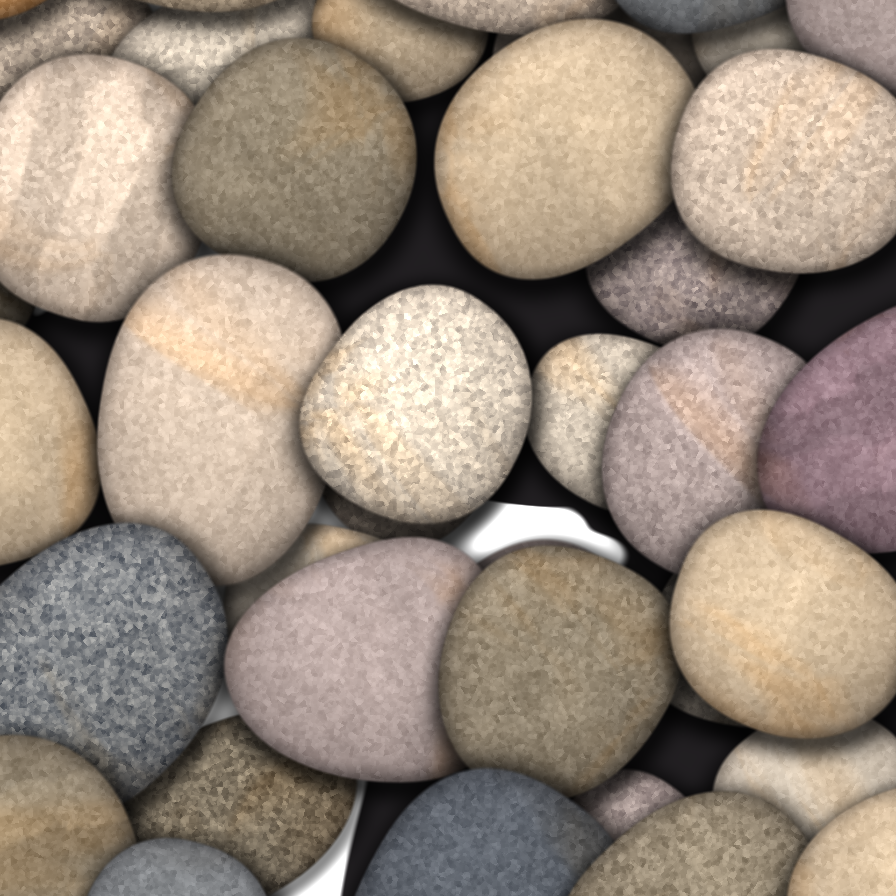
This texture is drawn by a three.js fragment shader. Its source:

```glsl
varying vec2 vUv;

const float EDGE = 0.0022;

struct Stone { vec2 centre; vec2 radii; float angle; float seed; };

float hash(vec2 p) {
  vec3 q = fract(vec3(p.xyx) * 0.1031);
  q += dot(q, q.yzx + 33.33);
  return fract((q.x + q.y) * q.z);
}

vec2 hash2(vec2 p) { return vec2(hash(p), hash(p + 57.3)); }

vec2 rotate(vec2 p, float a) {
  float c = cos(a), s = sin(a);
  return vec2(c * p.x + s * p.y, c * p.y - s * p.x);
}

// Mineral grains: the random tone of the nearest cell, fading at its rim
float grains(vec2 p) {
  vec2 id = floor(p);
  float nearest = 4.0, tone = 0.0;
  for (int y = -1; y <= 1; y++)
  for (int x = -1; x <= 1; x++) {
    vec2 cell = id + vec2(float(x), float(y));
    vec2 d = cell + hash2(cell) - p;
    float dist = dot(d, d);
    if (dist < nearest) { nearest = dist; tone = hash(cell + 11.7); }
  }
  return (tone - 0.5) * (1.0 - 0.6 * smoothstep(0.0, 0.6, nearest));
}

// Soft mottling from warped, layered sines, about -1 to 1
float mottle(vec2 p) {
  float sum = 0.0, amp = 0.5;
  for (int i = 0; i < 4; i++) {
    p = rotate(p, 1.1) + 0.6 * sin(p.yx * 1.3);
    sum += amp * sin(p.x) * cos(p.y * 1.2);
    p *= 1.9;
    amp *= 0.6;
  }
  return sum;
}

vec3 stoneColour(float k) {
  vec3 c = vec3(0.93, 0.87, 0.79);                       // cream
  c = mix(c, vec3(0.48, 0.49, 0.50), step(0.17, k));     // grey
  c = mix(c, vec3(0.83, 0.74, 0.62), step(0.26, k));     // tan
  c = mix(c, vec3(0.72, 0.65, 0.63), step(0.43, k));     // pink grey
  c = mix(c, vec3(0.36, 0.38, 0.41), step(0.58, k));     // slate
  c = mix(c, vec3(0.86, 0.78, 0.70), step(0.66, k));     // beige
  c = mix(c, vec3(0.56, 0.46, 0.49), step(0.81, k));     // mauve
  c = mix(c, vec3(0.57, 0.52, 0.44), step(0.87, k));     // olive
  return mix(c, vec3(0.74, 0.54, 0.34), step(0.96, k));  // ochre
}

// Rounded, slightly egg-shaped outline: 0 at the centre, 1 on the rim
float outline(vec2 p, Stone s) {
  vec2 q = rotate(p - s.centre, s.angle) / s.radii;
  q.y *= 1.0 + 0.16 * sin(s.seed * 40.0) * clamp(q.x, -1.0, 1.0);
  float a = atan(q.y, q.x + 1e-5);
  float f = pow(dot(pow(abs(q), vec2(2.25)), vec2(1.0)), 1.0 / 2.25);
  return f * (1.0 + 0.025 * sin(3.0 * a + s.seed * 50.0) + 0.02 * sin(2.0 * a + s.seed * 90.0));
}

vec3 stoneSurface(vec2 p, Stone s, float f, float k) {
  vec2 local = rotate(p - s.centre, s.angle) + s.seed * 7.0;
  float coarse = smoothstep(0.3, 1.0, fract(s.seed * 17.3));
  float banded = step(0.80, fract(s.seed * 31.7));
  float patches = mottle(local * 22.0);
  vec3 c = stoneColour(k);

  // Stains, veins and speckles
  c *= 1.0 + 0.09 * patches;
  c = mix(c, c * vec3(1.03, 0.93, 0.79), 0.6 * smoothstep(0.0, 0.7, mottle(local * 11.0 + 4.0)));
  float band = sin(local.y * 55.0 + 1.2 * patches);
  c *= 1.0 + banded * 0.13 * smoothstep(-0.3, 0.3, band) - banded * 0.05;
  float speck = grains(p * 125.0) + 0.6 * grains(p * 230.0 + 9.0);
  c += speck * mix(0.10, 0.28, coarse) * mix(vec3(1.0), vec3(1.0, 0.94, 0.82), coarse);

  // Flat dome lit from above
  vec2 d = (p - s.centre) / dot(s.radii, vec2(0.5));
  float dome = sqrt(max(1.0 - f * f * f, 0.0));
  float light = 0.73 + 0.31 * dome + 0.14 * d.y - 0.04 * d.x;
  light -= 0.14 * smoothstep(0.86, 1.0, f);
  return c * light * mix(vec3(0.96, 0.95, 0.96), vec3(1.0), dome);
}

Stone makeStone(vec2 id, float size, float layer) {
  vec2 key = id + layer * 19.0 + 40.0;
  vec2 jitter = (hash2(key) - 0.5) * 0.34;
  float stagger = 0.5 * mod(id.y, 2.0);
  float minor = mix(0.40, 0.54, hash(key + 3.1));
  float major = minor * mix(1.03, 1.45, hash(key + 8.4));
  float angle = mix(-0.5, 1.4, hash(key + 5.7));
  return Stone((id + 0.5 + vec2(stagger, 0.0) + jitter) * size,
               vec2(min(major, 0.66), minor) * size, angle, hash(key + 13.9));
}

// Lays one staggered sheet of stones over the colour beneath, top row first
vec3 layStones(vec3 under, vec2 p, float size, float layer, float missing, float tint) {
  vec2 base = floor(p / size);
  for (int y = 1; y >= -1; y--)
  for (int x = -1; x <= 1; x++) {
    vec2 id = base + vec2(float(x), float(y));
    Stone s = makeStone(id, size, layer);
    if (hash(id + layer * 31.0 + 71.0) < missing) continue;
    float f = outline(p, s);
    float gap = (outline(p + vec2(-0.003, 0.009), s) - 1.0) * s.radii.y;
    float shadow = 1.0 - smoothstep(-0.004, 0.038, gap);
    under *= 1.0 - 0.68 * shadow * shadow;
    float cover = 1.0 - smoothstep(-EDGE, EDGE, (f - 1.0) * s.radii.y);
    if (cover > 0.0) {
      float k = fract(id.x * 0.382 + id.y * 0.271 + layer * 0.37 + 0.22 * s.seed);
      under = mix(under, stoneSurface(p, s, f, k) * tint, cover);
    }
  }
  return under;
}

void main() {
  vec2 p = vUv + vec2(0.07, 0.04);
  // Dark hollows with a few bright openings
  float opening = smoothstep(0.12, 0.2, mottle(p * 5.0 + 2.0));
  vec3 colour = mix(vec3(0.13, 0.12, 0.13), vec3(1.7), opening);
  colour = layStones(colour, p, 0.22, 1.0, 0.30, 0.86);
  colour = layStones(colour, p + 0.11, 0.275, 2.0, 0.10, 1.0);
  gl_FragColor = vec4(clamp(colour, 0.0, 1.0), 1.0);
}
```
